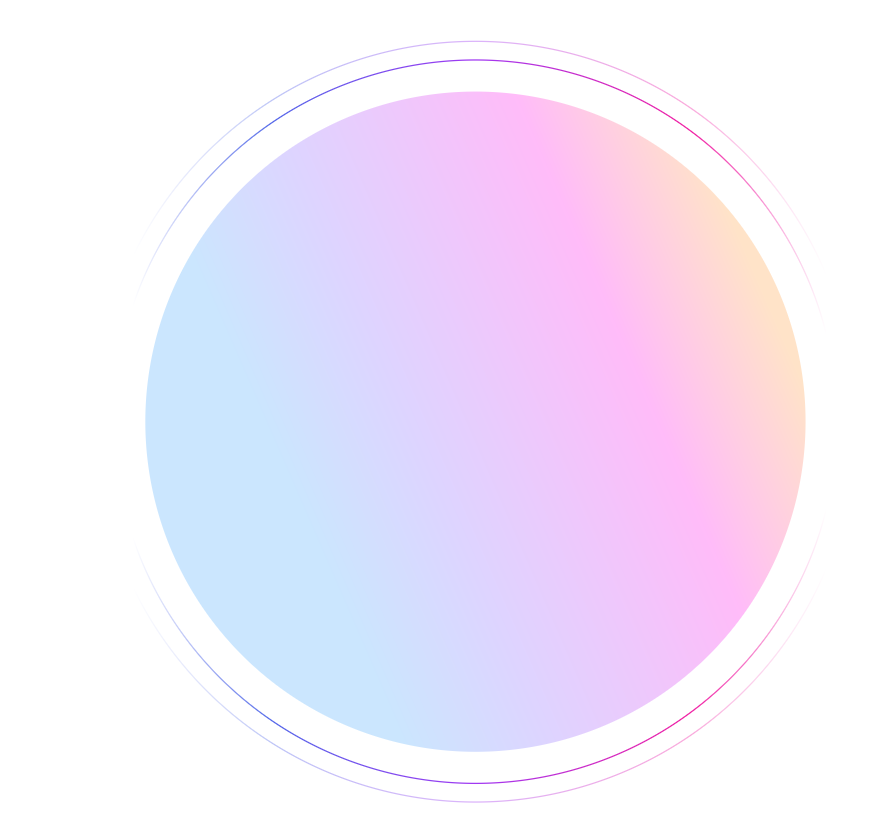
Write a Shadertoy shader that draws this background.

```glsl
#define DISC_CENTER vec2(0.566, 0.498)
#define DISC_RADIUS 0.393
#define RING_INNER 0.4306
#define RING_OUTER 0.4528
#define RING_WIDTH 0.0015
#define OUTER_OPACITY 0.38
#define GRADIENT_AXIS vec2(0.917, 0.399)
#define FADE_LEFT vec2(-0.408, -0.24)
#define FADE_RIGHT vec2(0.26, 0.418)

const vec3 SKY    = vec3(0.795, 0.902, 0.995);
const vec3 LILAC  = vec3(0.867, 0.833, 1.000);
const vec3 PINK   = vec3(1.000, 0.735, 0.975);
const vec3 PEACH  = vec3(1.000, 0.890, 0.785);
const vec3 BLUE   = vec3(0.310, 0.400, 0.910);
const vec3 VIOLET = vec3(0.630, 0.220, 0.950);
const vec3 ROSE   = vec3(0.940, 0.120, 0.640);

// Linear ramp from 0 at a to 1 at b
float ramp(float a, float b, float x) {
    return clamp((x - a) / (b - a), 0.0, 1.0);
}

// Area covered below an edge, filtered over one pixel
float coverage(float distance, float pixel) {
    return clamp(0.5 - distance / pixel, 0.0, 1.0);
}

// Pastel gradient along the tilted axis
vec3 discColor(vec2 p) {
    float t = dot(p, GRADIENT_AXIS);
    vec3 color = mix(SKY, LILAC, ramp(-0.233, -0.075, t));
    color = mix(color, PINK, ramp(-0.075, 0.200, t));
    return mix(color, PEACH, ramp(0.200, 0.376, t));
}

// Horizontal ring gradient
vec3 ringColor(float x) {
    vec3 color = mix(BLUE, VIOLET, ramp(-0.25, 0.0, x));
    return mix(color, ROSE, ramp(0.0, 0.25, x));
}

// Thin circle that keeps its weight when narrower than a pixel
float ringMask(float radius, float ringRadius, float pixel) {
    float d = radius - ringRadius;
    float halfWidth = 0.5 * RING_WIDTH;
    return coverage(d - halfWidth, pixel) - coverage(d + halfWidth, pixel);
}

void mainImage(out vec4 fragColor, in vec2 fragCoord) {
    float pixel = 1.0 / iResolution.y;
    vec2 p = fragCoord * pixel - DISC_CENTER;
    float radius = length(p);
    vec3 color = vec3(1.0);

    // Rings dissolve toward both sides
    float fade = ramp(FADE_LEFT.x, FADE_LEFT.y, p.x)
               * (1.0 - ramp(FADE_RIGHT.x, FADE_RIGHT.y, p.x));
    float rings = ringMask(radius, RING_INNER, pixel)
                + ringMask(radius, RING_OUTER, pixel) * OUTER_OPACITY;
    color = mix(color, ringColor(p.x), rings * fade);

    // Filled disc
    color = mix(color, discColor(p), coverage(radius - DISC_RADIUS, pixel));

    fragColor = vec4(color, 1.0);
}
```
